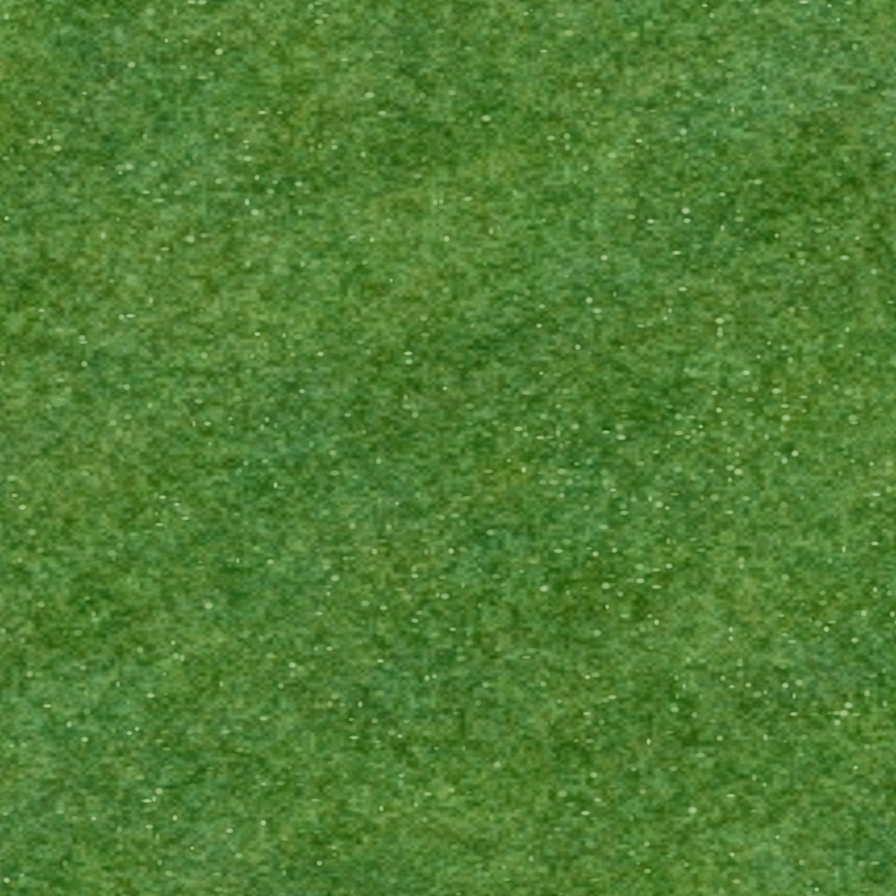
Write a WebGL 1 fragment shader that draws this texture.

```glsl
precision highp float;
// Mown lawn seen from afar: soft green grain in several sizes of value noise,
// faint slanted patches of cooler and drier grass, and small pale flecks
// scattered on a jittered grid, denser in one loose drift.

uniform vec2 u_resolution;

const vec3 GRASS = vec3(0.311, 0.493, 0.200);
const vec3 LIGHT_BLADE = vec3(0.47, 0.66, 0.35);
const vec3 PALE_PETAL = vec3(0.67, 0.79, 0.56);
const vec3 COOL_SHIFT = vec3(-0.01, 0.01, 0.11);
const vec3 DRY_SHIFT = vec3(0.11, 0.01, 0.02);
const float FLECK_CELLS = 100.0;

float hash(vec2 p) {
  vec3 q = fract(vec3(p.xyx) * 0.1031);
  q += dot(q, q.yzx + 33.33);
  return fract((q.x + q.y) * q.z);
}

vec2 hash2(vec2 p) {
  return vec2(hash(p + 17.0), hash(p + 59.0));
}

// Value noise centred on zero, from -0.5 to 0.5
float noise(vec2 p) {
  vec2 cell = floor(p);
  vec2 f = fract(p);
  f = f * f * (3.0 - 2.0 * f);
  float low = mix(hash(cell), hash(cell + vec2(1.0, 0.0)), f.x);
  float high = mix(hash(cell + vec2(0.0, 1.0)), hash(cell + 1.0), f.x);
  return mix(low, high, f.y) - 0.5;
}

// Leans the rows of the large patches upwards to the right
vec2 slant(vec2 p, float slope) {
  return vec2(p.x, p.y - slope * p.x) + 3.0;
}

// Lightness of the turf, from blade-sized grain up to broad patches
float turfTone(vec2 p) {
  float fine = noise(p * vec2(215.0, 255.0) + 11.0);
  float grain = noise(p * vec2(120.0, 165.0) + 37.0);
  float clump = noise(p * vec2(42.0, 60.0) + 71.0);
  float patches = noise(slant(p, 0.25) * vec2(6.0, 11.0));
  return 0.50 * fine + 0.58 * grain + 0.32 * clump + 0.26 * patches;
}

// Chance of a fleck per cell: sparse everywhere, high inside the drift
float fleckChance(vec2 p) {
  vec2 offset = (p - vec2(0.74, 0.41)) / vec2(0.25, 0.19);
  float drift = exp(-dot(offset, offset));
  float ragged = clamp(0.5 + 1.3 * noise(p * vec2(14.0, 19.0) + 5.0), 0.0, 1.0);
  return 0.06 + 0.08 * ragged + 0.32 * drift * ragged;
}

// Fleck cover in x, its paleness in y
vec2 flecks(vec2 p) {
  vec2 grid = p * FLECK_CELLS;
  vec2 home = floor(grid);
  vec2 best = vec2(0.0);
  for (int j = -1; j <= 1; j++) {
    for (int i = -1; i <= 1; i++) {
      vec2 cell = home + vec2(float(i), float(j));
      vec2 centre = cell + 0.15 + 0.7 * hash2(cell);
      vec2 radius = mix(vec2(0.32, 0.28), vec2(0.78, 0.55), hash2(cell + 131.0));
      float chance = fleckChance(cell / FLECK_CELLS);
      float present = step(hash(cell + 211.0), chance);
      float paleness = hash(cell + 307.0);
      float dist = length((grid - centre) / radius);
      float cover = present * (1.0 - smoothstep(0.25, 1.0, dist));
      cover *= mix(0.5, 0.95, paleness);
      if (cover > best.x) best = vec2(cover, paleness);
    }
  }
  return best;
}

void main() {
  vec2 p = gl_FragCoord.xy / min(u_resolution.x, u_resolution.y);

  // Turf lightness
  vec3 colour = GRASS + 0.27 * turfTone(p);

  // Cooler and drier tints
  float cool = noise(slant(p, 0.2) * vec2(9.0, 14.0)) + noise(p * vec2(65.0, 80.0));
  float dry = 0.6 * noise(slant(p, 0.3) * vec2(11.0, 17.0) + 43.0)
            + noise(p * vec2(75.0, 95.0) + 23.0);
  colour += 0.55 * COOL_SHIFT * cool + 0.5 * DRY_SHIFT * dry;

  // Pale flecks
  vec2 fleck = flecks(p);
  vec3 fleckColour = mix(LIGHT_BLADE, PALE_PETAL, fleck.y * fleck.y);
  colour = mix(colour, fleckColour, fleck.x);

  gl_FragColor = vec4(clamp(colour, 0.0, 1.0), 1.0);
}
```
